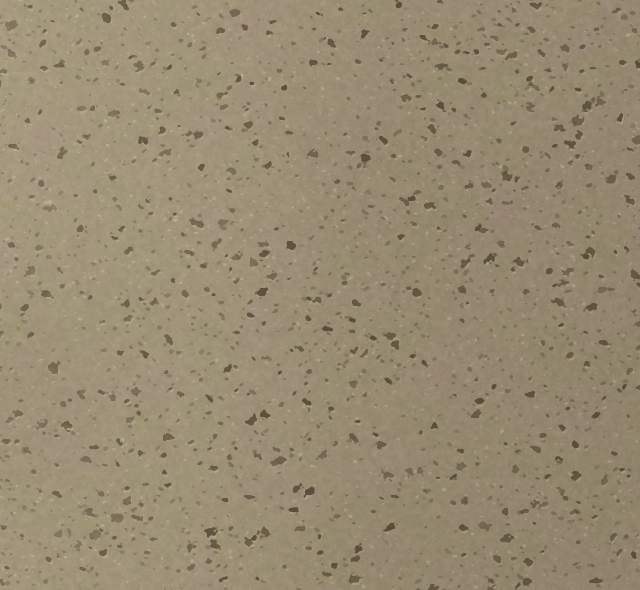
Reproduce this texture procedurally as a Shadertoy shader.

```glsl
// Speckled beige stone: soft uneven light, dark brown chips and pale glints.

float hash(vec2 p) {
    vec3 q = fract(vec3(p.xyx) * 0.1031);
    q += dot(q, q.yzx + 33.33);
    return fract((q.x + q.y) * q.z);
}

vec2 hash2(vec2 p) {
    return vec2(hash(p), hash(p + 71.7));
}

float noise(vec2 p) {
    vec2 i = floor(p), f = fract(p);
    f = f * f * (3.0 - 2.0 * f);
    return mix(mix(hash(i), hash(i + vec2(1, 0)), f.x),
               mix(hash(i + vec2(0, 1)), hash(i + vec2(1, 1)), f.x), f.y);
}

// Coverage of scattered ragged chips; radii are in fractions of canvas height.
float chips(vec2 p, float cells, float share, float rMin, float rMax, float seed) {
    vec2 home = floor(p * cells);
    float cover = 0.0;
    for (int y = -1; y <= 1; y++)
    for (int x = -1; x <= 1; x++) {
        vec2 id = home + vec2(x, y);
        vec2 key = id + seed;
        vec2 center = (id + hash2(key)) / cells;
        float crowd = 0.4 + 1.2 * noise(center * 9.0 + seed);
        if (hash(key + 13.1) > share * crowd) continue;

        // Mostly level chips, stretched along a slightly tilted axis.
        float tilt = (hash(key + 29.3) - 0.5) * 1.8;
        vec2 d = mat2(cos(tilt), sin(tilt), -sin(tilt), cos(tilt)) * (p - center);
        d *= vec2(0.8, 1.0 + 0.6 * hash(key + 37.9));
        float size = hash(key + 43.7);
        float radius = mix(rMin, rMax, size * size);
        float ragged = (noise(p * 190.0 + seed) - 0.5) * radius * 1.3;
        float strength = 0.55 + 0.45 * hash(key + 53.3);
        float edge = smoothstep(0.0013, -0.0013, length(d) + ragged - radius);
        cover = max(cover, edge * strength);
    }
    return cover;
}

void mainImage(out vec4 fragColor, in vec2 fragCoord) {
    vec2 p = fragCoord / iResolution.y;
    vec2 uv = fragCoord / iResolution.xy;

    // Light falls off from the upper left to the lower right.
    float light = 0.92 - 0.62 * uv.x + 0.16 * (uv.y - 0.5);
    light += 0.26 * (noise(p * 3.0 + 4.0) - 0.5);
    vec3 color = mix(vec3(0.535, 0.48, 0.395), vec3(0.65, 0.60, 0.495), clamp(light, 0.0, 1.1));

    // Faint green and violet clouding, then fine grain.
    float tint = noise(p * 14.0) + noise(p * 37.0 + 8.0) - 1.0;
    color += tint * vec3(-0.010, 0.008, -0.018);
    float grain = noise(p * 120.0 + 5.0) + noise(p * 260.0 + 9.0) - 1.0;
    color += grain * 0.028;

    // Small dim flecks, then larger dark chips, stronger toward the right.
    float contrast = mix(0.72, 1.0, smoothstep(0.0, 0.5, uv.x));
    float flecks = chips(p, 58.0, 0.36, 0.0018, 0.0040, 11.0);
    float dark = chips(p, 36.0, 0.45, 0.0030, 0.0078, 57.0);
    float glints = chips(p, 62.0, 0.34, 0.0012, 0.0027, 93.0);
    // Lit rims sit just below the dark chips.
    float rims = chips(p + vec2(-0.002, 0.004), 36.0, 0.45, 0.0030, 0.0078, 57.0);
    float rimBreaks = smoothstep(0.45, 0.75, noise(p * 110.0 + 31.0));

    color += vec3(0.085, 0.085, 0.075) * max(glints, rims * rimBreaks * 0.8);
    color = mix(color, vec3(0.41, 0.365, 0.28), flecks * 0.70 * contrast);
    color = mix(color, vec3(0.33, 0.285, 0.21), dark * 0.92 * contrast);

    fragColor = vec4(color, 1.0);
}
```
